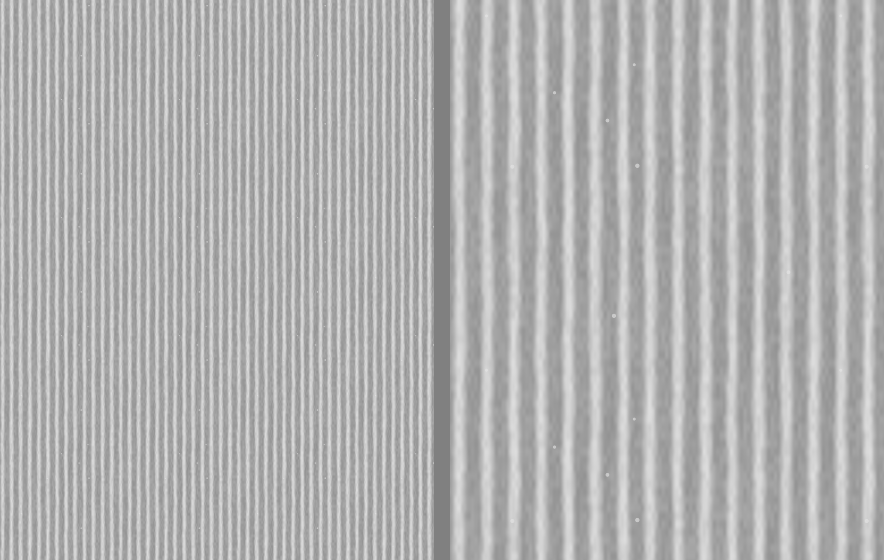
Left, the full canvas; right, a detail of the centre.
Reproduce this texture procedurally as a WebGL 2 fragment shader.

```glsl
#version 300 es
precision highp float;
// Grey corrugated card: straight soft ridges with faintly wavering edges, fibres and flecks.
// A square tile of thirteen ridges repeats both ways; every noise wraps at the tile edge,
// so the wear comes back in the same places on each repeat.

uniform vec2 u_resolution;
out vec4 fragColor;

const float TILE_SIZE = 0.2109;      // side of one tile, in canvas heights
const float RIDGES = 13.0;           // ridges per tile
const float RIDGE_PHASE = 0.23;      // sideways shift, in ridges
const float CREST_HALF = 0.030;      // half width of the flat crest, in ridges
const float FOOT_LEFT = 0.330;       // where the left slope meets the groove
const float FOOT_RIGHT = 0.375;      // where the right slope meets the groove
const float PITCH_DRIFT = 0.035;     // uneven spacing, in ridges
const float EDGE_WOBBLE = 0.035;     // waver along a ridge, in ridges
const float EDGE_RIPPLE = 0.025;     // finer waver, in ridges
const float LIGHT_VARIATION = 0.015;
const float STREAK_AMOUNT = 0.018;
const float GRAIN_AMOUNT = 0.032;
const float FLECK_CELLS = 14.0;      // fleck grid cells per tile
const float FLECK_CHANCE = 0.04;
const float FLECK_RADIUS = 0.0065;   // in tiles
const vec3 GROOVE_COLOR = vec3(0.617);
const vec3 CREST_COLOR = vec3(0.828);
const vec3 FLECK_COLOR = vec3(0.90);

// Integer hash of a cell and a seed, from 0 to 1.
float hash(vec2 cell, float seed) {
    uvec3 v = uvec3(cell.x, cell.y, seed) * uvec3(1597u, 7919u, 3571u);
    uint h = (v.x ^ (v.y << 9) ^ v.z) * 747796u + 28917u;
    h = (h ^ (h >> 15)) * 73244475u;
    h = (h ^ (h >> 13)) * 277803u;
    return float((h ^ (h >> 16)) & 65535u) / 65535.0;
}

// Smooth value noise, -1 to 1, that wraps after the given number of cells.
float tileNoise(vec2 tile, vec2 cells, float seed) {
    vec2 p = tile * cells;
    vec2 i = floor(p);
    vec2 f = p - i;
    f = f * f * (3.0 - 2.0 * f);
    vec2 a = mod(i, cells);
    vec2 b = mod(i + 1.0, cells);
    float low = mix(hash(a, seed), hash(vec2(b.x, a.y), seed), f.x);
    float high = mix(hash(vec2(a.x, b.y), seed), hash(b, seed), f.x);
    return 2.0 * mix(low, high, f.y) - 1.0;
}

// Ridge height across one pitch: 0 in the groove, 1 on the crest.
float ridgeHeight(float x) {
    float d = fract(x) - 0.5;
    float foot = d < 0.0 ? FOOT_LEFT : FOOT_RIGHT;
    return 1.0 - smoothstep(CREST_HALF, foot, abs(d));
}

// Coverage of the sparse round flecks.
float fleckMask(vec2 tile, float pixel) {
    vec2 p = tile * FLECK_CELLS;
    vec2 cell = mod(floor(p), FLECK_CELLS);
    vec2 center = 0.2 + 0.6 * vec2(hash(cell, 21.0), hash(cell, 22.0));
    float radius = FLECK_RADIUS * mix(0.6, 1.0, hash(cell, 23.0));
    float dist = length(fract(p) - center) / FLECK_CELLS - radius;
    float present = step(hash(cell, 24.0), FLECK_CHANCE);
    return present * (1.0 - smoothstep(-0.5 * pixel, 0.5 * pixel, dist));
}

void main() {
    vec2 tile = gl_FragCoord.xy / u_resolution.y / TILE_SIZE;
    float pixel = 1.0 / (u_resolution.y * TILE_SIZE);

    // Ridges, unevenly spaced across and slightly bent along their length
    float x = tile.x * RIDGES + RIDGE_PHASE;
    x += PITCH_DRIFT * tileNoise(tile, vec2(RIDGES, 1.0), 1.0);
    x += EDGE_WOBBLE * tileNoise(tile, vec2(RIDGES, 6.0), 2.0);
    x += EDGE_RIPPLE * tileNoise(tile, vec2(26.0, 14.0), 3.0);
    float height = ridgeHeight(x);

    // Each ridge catches a little more or less light
    float lit = 1.0 + LIGHT_VARIATION * tileNoise(tile, vec2(RIDGES, 4.0), 4.0);
    vec3 color = mix(GROOVE_COLOR, CREST_COLOR, height * lit);

    // Long fibres and fine paper grain
    color += STREAK_AMOUNT * tileNoise(tile, vec2(60.0, 5.0), 5.0);
    color += GRAIN_AMOUNT * tileNoise(tile, vec2(104.0, 44.0), 6.0);

    // Pale flecks
    color = mix(color, FLECK_COLOR, 0.6 * fleckMask(tile, pixel));

    fragColor = vec4(clamp(color, 0.0, 1.0), 1.0);
}
```
